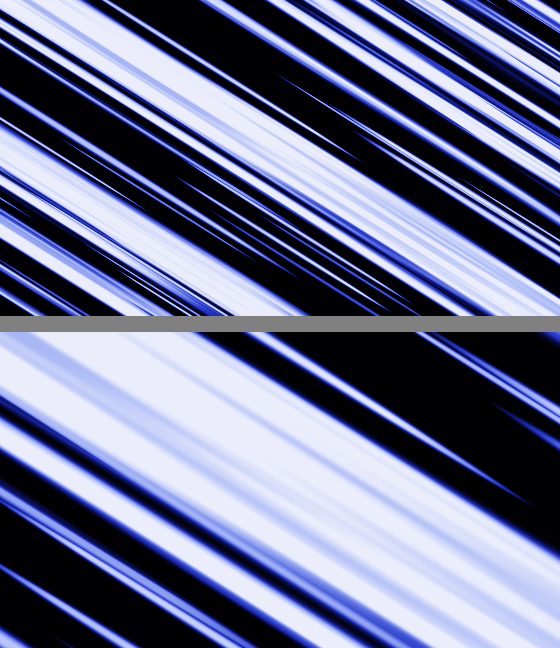
Top: the whole. Bottom: its middle third, enlarged.
Give the GLSL for this background, as a Shadertoy shader.

```glsl
// Diagonal speed streaks: white bands with blue, frayed edges over black.
// A rotated frame splits the plane into "along" and "across"; bands, tapered
// ribbons and hashed streaks build one intensity, coloured by a ramp.

const float SLANT = 0.562;      // downward angle of the streaks, radians
const int BAND_COUNT = 14;
const int RIBBON_COUNT = 6;
const int STREAK_COUNT = 70;

// Band: centre across, half width, roughness
const vec3 BANDS[BAND_COUNT] = vec3[](
    vec3(0.065, 0.016, 0.50), vec3(0.130, 0.011, 0.90),
    vec3(0.248, 0.048, 0.30), vec3(0.362, 0.022, 1.00),
    vec3(0.452, 0.064, 0.15), vec3(0.786, 0.021, 0.60),
    vec3(0.908, 0.090, 0.25), vec3(1.200, 0.021, 0.20),
    vec3(1.315, 0.033, 0.30), vec3(1.376, 0.036, 1.00),
    vec3(1.458, 0.023, 0.25), vec3(1.555, 0.046, 0.50),
    vec3(1.635, 0.032, 0.60), vec3(1.725, 0.030, 0.90));

// Ribbon: centre across, start along, end along, half width
const vec4 RIBBONS[RIBBON_COUNT] = vec4[](
    vec4(0.605, -0.90, 0.75, 0.017), vec4(0.738, -1.00, 0.70, 0.014),
    vec4(0.670, 0.22, 1.05, 0.010), vec4(1.023, -0.50, 0.72, 0.012),
    vec4(1.122, 0.50, 2.20, 0.015), vec4(1.092, 0.62, 2.00, 0.018));

// Colours from empty to full intensity
const vec3 RAMP[6] = vec3[](
    vec3(0.005, 0.005, 0.012), vec3(0.04, 0.06, 0.37),
    vec3(0.14, 0.21, 0.78), vec3(0.45, 0.53, 0.92),
    vec3(0.72, 0.77, 0.97), vec3(0.92, 0.93, 0.985));

float hash(vec2 p) {
    return fract(sin(dot(p, vec2(127.1, 311.7))) * 43758.5453);
}

float noise(vec2 p) {
    vec2 cell = floor(p), f = fract(p);
    f = f * f * (3.0 - 2.0 * f);
    float low = mix(hash(cell), hash(cell + vec2(1, 0)), f.x);
    float high = mix(hash(cell + vec2(0, 1)), hash(cell + vec2(1, 1)), f.x);
    return mix(low, high, f.y);
}

// Long thin fibres, 0 to 1
float fibres(vec2 q) {
    return 0.6 * noise(q * vec2(1.1, 55.0)) + 0.4 * noise(q * vec2(1.9, 130.0) + 17.0);
}

// Endless band with a frayed edge; roughness lets fibres cut into it
float band(vec2 q, vec3 shape, float fibre) {
    float fray = (fibre - 0.5) * min(0.035, shape.y);
    float inside = shape.y - abs(q.y - shape.x) + fray;
    float body = smoothstep(-0.003, min(0.024, shape.y * 0.8), inside);
    float cut = smoothstep(0.42, 0.85, 1.0 - fibre);
    return body * (1.0 - shape.z * cut);
}

// Lens-shaped streak with pointed ends
float streak(vec2 q, float centre, float start, float end, float halfWidth) {
    float t = clamp((q.x - start) / (end - start), 0.0, 1.0);
    float taper = pow(4.0 * t * (1.0 - t), 0.7);
    float reach = halfWidth * taper + 0.0005;
    return smoothstep(0.0, 0.9, 1.0 - abs(q.y - centre) / reach) * min(1.0, taper * 1.6);
}

vec3 rampColour(float level) {
    float x = clamp(level, 0.0, 1.0) * 5.0;
    int i = min(int(x), 4);
    return mix(RAMP[i], RAMP[i + 1], x - float(i));
}

void mainImage(out vec4 fragColor, in vec2 fragCoord) {
    vec2 p = fragCoord / iResolution.y;
    float c = cos(SLANT), s = sin(SLANT);
    vec2 q = vec2(c * p.x - s * p.y, s * p.x + c * p.y);   // along, across
    float fibre = fibres(q);
    float level = 0.0;

    // Main bands
    for (int i = 0; i < BAND_COUNT; i++)
        level = max(level, band(q, BANDS[i], fibre));

    // Tapered ribbons in the dark gaps
    for (int i = 0; i < RIBBON_COUNT; i++) {
        vec4 r = RIBBONS[i];
        level = max(level, streak(q, r.x, r.y, r.z, r.w) * (0.6 + 0.5 * fibre));
    }

    // Scattered thin streaks, denser toward both corners; some are dark gashes
    float gash = 0.0;
    for (int i = 0; i < STREAK_COUNT; i++) {
        float id = float(i);
        float side = 2.0 * hash(vec2(id, 1.0)) - 1.0;
        float centre = 0.9 + 0.9 * sign(side) * pow(abs(side), 0.7);
        float start = mix(-1.0, 1.2, hash(vec2(id, 2.0)));
        float span = mix(0.4, 1.3, hash(vec2(id, 3.0)));
        float halfWidth = mix(0.004, 0.009, hash(vec2(id, 4.0)));
        float mark = streak(q, centre, start, start + span, halfWidth);
        float kind = hash(vec2(id, 5.0));
        if (kind > 0.6) gash = max(gash, mark * kind);
        else level = max(level, mark * mix(0.4, 0.9, kind / 0.6));
    }
    level *= 1.0 - 0.6 * gash;

    fragColor = vec4(rampColour(level), 1.0);
}
```
